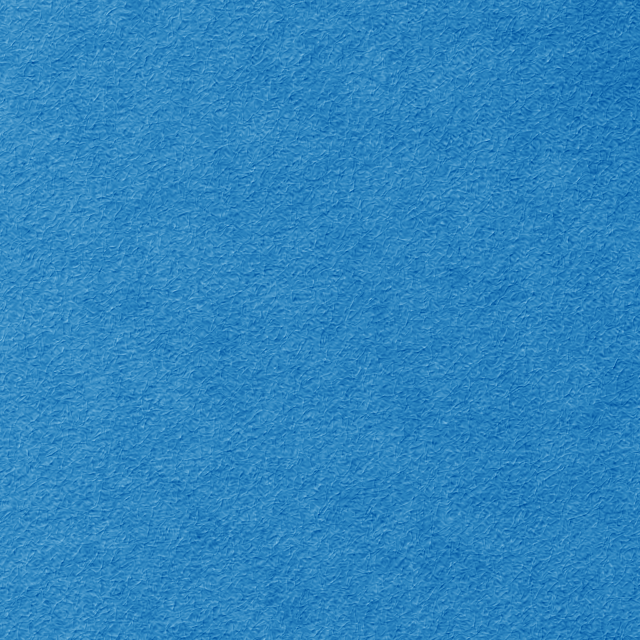
A three.js fragment shader for this texture:

```glsl
// Blue felted paper: fine embossed grain, short tangled fibres and hairline creases.
varying vec2 vUv;

const vec3 DEEP_BLUE = vec3(0.04, 0.38, 0.66);
const vec3 MID_BLUE = vec3(0.17, 0.52, 0.75);
const vec3 PALE_BLUE = vec3(0.32, 0.62, 0.81);
const float DEEP_TONE = -2.2;        // tone at which each end colour is reached
const float PALE_TONE = 1.75;
const vec2 LIGHT_DIR = vec2(-0.6, 0.8);

const float FINE_GRAIN_SCALE = 310.0;
const float FINE_GRAIN_DEPTH = 2.5;
const float COARSE_GRAIN_SCALE = 160.0;
const float COARSE_GRAIN_DEPTH = 1.9;
const float MOTTLE_SCALE = 26.0;
const float MOTTLE_DEPTH = 0.6;
const float SHEEN_STRENGTH = 0.72;

const float FIBRE_WIDTH = 0.0014;
const float FIBRE_SCALE = 42.0;      // cells across for the longest fibres
const float FIBRE_SCALE_STEP = 1.55;
const float FIBRE_DEPTH = 1.05;
const float CREASE_SCALE = 17.0;
const float CREASE_SHARE = 0.55;
const float CREASE_DEPTH = 0.8;
const float GLINT_SCALE = 110.0;
const float GLINT_SHARE = 0.05;
const float GLINT_STRENGTH = 1.3;

float hash(vec2 p) {
  return fract(sin(dot(p, vec2(127.1, 311.7))) * 43758.5453);
}

float valueNoise(vec2 p) {
  vec2 cell = floor(p);
  vec2 f = fract(p);
  f = f * f * (3.0 - 2.0 * f);
  float low = mix(hash(cell), hash(cell + vec2(1.0, 0.0)), f.x);
  float high = mix(hash(cell + vec2(0.0, 1.0)), hash(cell + vec2(1.0)), f.x);
  return mix(low, high, f.y);
}

// Slope of the noise surface towards the light
float emboss(vec2 p) {
  return valueNoise(p) - valueNoise(p + 0.6 * LIGHT_DIR);
}

// Scattered curved strands: x is their lit relief, y their plain coverage
vec2 strands(vec2 uv, float scale, float share, float turn, float seed) {
  vec2 p = uv * scale;
  vec2 home = floor(p);
  float width = FIBRE_WIDTH * scale;
  vec2 total = vec2(0.0);
  for (int j = -1; j <= 1; j++) {
    for (int i = -1; i <= 1; i++) {
      vec2 cell = home + vec2(float(i), float(j));
      vec2 key = cell + seed;
      vec2 centre = cell + vec2(hash(key), hash(key + 17.3));
      float angle = (hash(key + 31.7) - 0.5) * turn;
      vec2 along = vec2(cos(angle), sin(angle));
      vec2 normal = vec2(-along.y, along.x);
      vec2 offset = p - centre;
      float x = dot(offset, along);
      float bend = (hash(key + 47.9) - 0.5) * 0.9;
      float y = (dot(offset, normal) - bend * x * x) / width;
      float halfLength = mix(0.35, 0.85, hash(key + 59.1));
      float taper = 1.0 - smoothstep(0.4 * halfLength, halfLength, abs(x));
      float present = step(hash(key + 73.3), share);
      float ridge = exp(-y * y) * taper * present;
      total += ridge * vec2(2.3 * y * dot(normal, LIGHT_DIR), 1.0);
    }
  }
  return total;
}

// Broad falloff: bright left edge, dim right side and upper right corner
float sheen(vec2 uv) {
  float slope = 0.75 * (0.5 - uv.x) + 0.25 * (uv.y - 0.5);
  float edge = 0.4 * exp(-uv.x * 9.0);
  float corner = 0.8 * (1.0 - smoothstep(0.0, 0.4, distance(uv, vec2(1.0))));
  return SHEEN_STRENGTH * (slope + edge - corner);
}

vec3 paperColour(float tone) {
  vec3 shade = mix(MID_BLUE, DEEP_BLUE, max(tone / DEEP_TONE, 0.0));
  return mix(shade, PALE_BLUE, max(tone / PALE_TONE, 0.0));
}

void main() {
  // Slight warp breaks up the grain; the tilt turns it off the lattice
  vec2 warp = vec2(valueNoise(vUv * 70.0), valueNoise(vUv * 70.0 + 40.0));
  vec2 uv = vUv + 0.004 * (warp - 0.5);
  mat2 tilt = mat2(0.8, 0.6, -0.6, 0.8);

  float tone = sheen(vUv) + 0.04;
  tone += FINE_GRAIN_DEPTH * emboss(tilt * uv * FINE_GRAIN_SCALE);
  tone += COARSE_GRAIN_DEPTH * emboss(uv * COARSE_GRAIN_SCALE + 70.0);
  tone += MOTTLE_DEPTH * (valueNoise(tilt * uv * MOTTLE_SCALE) - 0.5);
  tone += MOTTLE_DEPTH * (valueNoise(tilt * uv * MOTTLE_SCALE * 2.3 + 9.0) - 0.5);

  // Fibres, from long to short
  float scale = FIBRE_SCALE;
  for (int layer = 0; layer < 3; layer++) {
    tone += FIBRE_DEPTH * strands(uv, scale, 1.0, 6.28, 11.0 * float(layer)).x;
    scale *= FIBRE_SCALE_STEP;
  }

  // Dark hairline creases lie mostly across; pale glints point anywhere
  tone -= CREASE_DEPTH * strands(uv, CREASE_SCALE, CREASE_SHARE, 2.0, 91.0).y;
  tone += GLINT_STRENGTH * strands(uv, GLINT_SCALE, GLINT_SHARE, 6.28, 137.0).y;

  gl_FragColor = vec4(clamp(paperColour(tone), 0.0, 1.0), 1.0);
}
```
